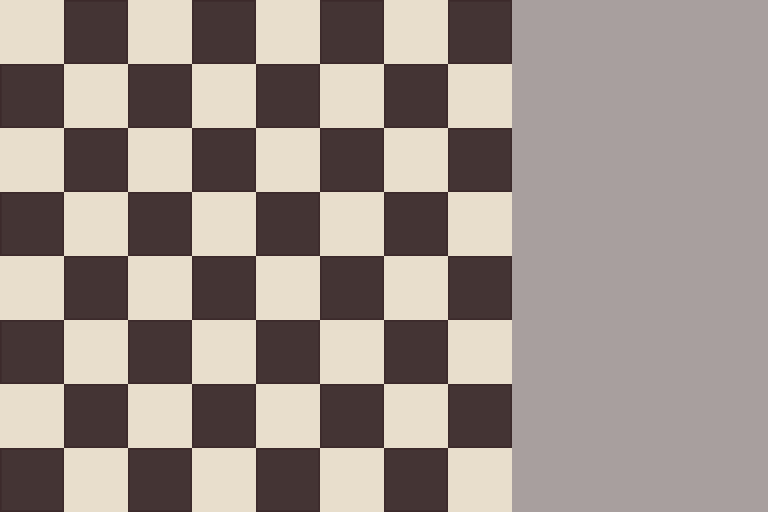
Write a WebGL 2 fragment shader that draws this pattern.

```glsl
#version 300 es
precision highp float;

uniform vec2 u_resolution;
out vec4 outColor;

const vec3 LIGHT_SQUARE = vec3(0.910, 0.870, 0.800);
const vec3 DARK_SQUARE = vec3(0.268, 0.204, 0.204);
const vec3 DARK_RIM = vec3(0.235, 0.165, 0.170);
const vec3 SIDE_PANEL = vec3(0.660, 0.622, 0.618);
const float SQUARES = 8.0;
const float BOARD_WIDTH = 2.0 / 3.0;  // share of the canvas width
const float RIM_WIDTH = 0.026;        // in squares

// Distance from each coordinate to its nearest grid line, in squares
vec2 gridDistance(vec2 cell) {
    return 0.5 - abs(fract(cell) - 0.5);
}

// Alternating sign per square, ramping through zero over one pixel at an edge
vec2 softParity(vec2 cell, vec2 pixel) {
    vec2 parity = 1.0 - 2.0 * mod(floor(cell), 2.0);
    return parity * clamp(gridDistance(cell) / (0.5 * pixel), 0.0, 1.0);
}

void main() {
    // Board space: one unit per square, origin at the lower left
    vec2 scale = SQUARES / (u_resolution * vec2(BOARD_WIDTH, 1.0));
    vec2 cell = gl_FragCoord.xy * scale;

    // Dark squares with a slightly deeper rim
    vec2 edge = gridDistance(cell);
    float rim = 1.0 - smoothstep(RIM_WIDTH - 0.5 * scale.y,
                                 RIM_WIDTH + 0.5 * scale.y, min(edge.x, edge.y));
    vec3 dark = mix(DARK_SQUARE, DARK_RIM, rim);

    // Checkerboard, dark in the lower left corner
    vec2 parity = softParity(cell, scale);
    float darkness = 0.5 + 0.5 * parity.x * parity.y;
    // The outer border is not blended with squares beyond it
    vec2 inner = clamp(cell, 0.5 * scale, SQUARES - 0.5 * scale);
    vec2 innerParity = softParity(inner, scale);
    darkness = mix(darkness, 0.5 + 0.5 * innerParity.x * innerParity.y,
                   step(SQUARES - 0.5, cell.x));
    vec3 color = mix(LIGHT_SQUARE, dark, darkness);

    // Plain panel to the right of the board
    float panel = clamp((cell.x - SQUARES) / scale.x + 0.5, 0.0, 1.0);
    color = mix(color, SIDE_PANEL, panel);

    outColor = vec4(color, 1.0);
}
```
